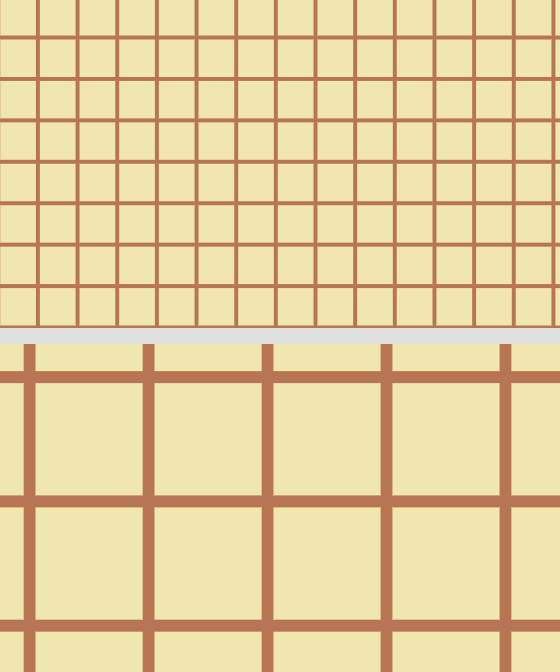
Top: the whole. Bottom: its middle third, enlarged.
A Shadertoy shader for this pattern:

```glsl
// Cream sheet ruled with a terracotta grid of slightly tall cells.

// Lengths are fractions of the canvas height.
#define CELL_SIZE    vec2(0.1209, 0.1263)
#define GRID_ORIGIN  vec2(-0.0053, 0.0015)
#define LINE_WIDTH   vec2(0.0120, 0.0122)
#define PAPER_COLOR  vec3(0.94, 0.90, 0.69)
#define LINE_COLOR   vec3(0.72, 0.46, 0.33)

// Distance on each axis to the centre of the nearest grid line.
vec2 gridDistance(vec2 p) {
    vec2 cell = (p - GRID_ORIGIN) / CELL_SIZE;
    return abs(fract(cell + 0.5) - 0.5) * CELL_SIZE;
}

// Share of the pixel covered by the vertical and horizontal lines.
vec2 lineCoverage(vec2 p, float pixel) {
    vec2 edge = gridDistance(p) - 0.5 * LINE_WIDTH;
    return clamp(0.5 - edge / pixel, 0.0, 1.0);
}

void mainImage(out vec4 fragColor, in vec2 fragCoord) {
    float pixel = 1.0 / iResolution.y;
    vec2 coverage = lineCoverage(fragCoord * pixel, pixel);

    // Union of both line directions.
    float ink = max(coverage.x, coverage.y);
    fragColor = vec4(mix(PAPER_COLOR, LINE_COLOR, ink), 1.0);
}
```
